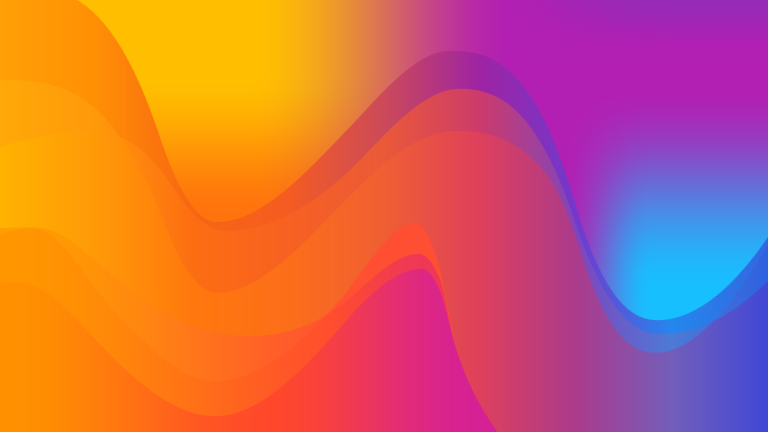
A Shadertoy shader for this background:

```glsl
// Overlapping translucent waves flowing from amber through magenta to blue.

// Height of a smooth curve; each knot holds x, height and slope.
float wave(vec3 knots[9], float x) {
    int i = 0;
    for (int j = 1; j < 8; j++) if (x > knots[j].x) i = j;
    vec3 a = knots[i], b = knots[i + 1];
    float w = b.x - a.x;
    float t = clamp((x - a.x) / w, 0.0, 1.0);
    float s = 1.0 - t;
    return mix(a.y, b.y, t * t * (3.0 - 2.0 * t)) + w * t * s * (a.z * s - b.z * t);
}

// Coverage of the area below a curve, with a softened edge.
float below(vec3 knots[9], vec2 p) {
    float d = p.y - wave(knots, p.x);
    return clamp(0.5 - d / max(fwidth(d), 1e-4), 0.0, 1.0);
}

// Nine evenly spaced colours across the canvas width.
vec3 ramp(vec3 stops[9], float x) {
    float t = clamp(x * 0.5, 0.0, 7.999);
    int i = int(t);
    return mix(stops[i], stops[i + 1], fract(t));
}

// Glowing backdrop: yellow, magenta and a blue pool.
vec3 backdrop(vec2 p) {
    vec3 warm = mix(vec3(1.0, 0.45, 0.05), vec3(1.0, 0.75, 0.0), smoothstep(4.4, 7.5, p.y));
    vec3 col = mix(warm, vec3(0.70, 0.12, 0.70), smoothstep(5.2, 10.8, p.x));
    float violet = smoothstep(7.8, 9.2, p.y) * smoothstep(10.0, 14.0, p.x);
    col = mix(col, vec3(0.58, 0.17, 0.72), violet);
    float pool = (1.0 - smoothstep(2.9, 7.3, p.y)) * smoothstep(11.6, 13.6, p.x);
    return mix(col, vec3(0.09, 0.75, 1.0), pool);
}

// Three long waves; the lower two overlap translucently.
vec3 longWaves(vec3 col, vec2 p) {
    float crest = below(vec3[9](
        vec3(0, 9.3, 0), vec3(0.62, 9.25, 0), vec3(3.33, 6.15, -3),
        vec3(4.52, 4.375, 0), vec3(7.19, 6.25, 1.04), vec3(9.38, 7.94, 0),
        vec3(11.98, 4.77, -3.4), vec3(13.69, 2.33, 0), vec3(16, 4.06, 1.45)), p);
    float middle = below(vec3[9](
        vec3(0, 5.94, 0.3), vec3(1.92, 6.27, 0), vec3(3.58, 5.13, -1.5),
        vec3(4.69, 4.19, 0), vec3(7.6, 5.77, 1.05), vec3(9.58, 7.15, 0),
        vec3(11.98, 4.38, -3), vec3(13.75, 2.04, 0), vec3(16, 3.15, 1)), p);
    float deep = below(vec3[9](
        vec3(0, 7.33, 0), vec3(3.44, 4.31, -2.6), vec3(4.52, 2.9, 0),
        vec3(7.08, 4.71, 1.03), vec3(9.48, 6.27, 0), vec3(11.35, 5.42, -1.2),
        vec3(12.12, 3.69, -3.2), vec3(13.65, 1.65, 0), vec3(16, 3.9, 1.7)), p);

    vec3 crestColor = ramp(vec3[9](
        vec3(1, 0.63, 0.02), vec3(1, 0.56, 0.02), vec3(0.97, 0.40, 0.07),
        vec3(0.96, 0.36, 0.13), vec3(0.80, 0.29, 0.35), vec3(0.62, 0.14, 0.64),
        vec3(0.45, 0.22, 0.80), vec3(0.14, 0.53, 0.93), vec3(0.20, 0.40, 0.88)), p.x);
    vec3 singleColor = ramp(vec3[9](
        vec3(1, 0.66, 0.03), vec3(1, 0.60, 0.04), vec3(0.99, 0.43, 0.07),
        vec3(0.97, 0.38, 0.13), vec3(0.92, 0.35, 0.22), vec3(0.80, 0.23, 0.42),
        vec3(0.50, 0.27, 0.74), vec3(0.30, 0.48, 0.84), vec3(0.18, 0.38, 0.88)), p.x);
    vec3 bodyColor = ramp(vec3[9](
        vec3(1, 0.70, 0), vec3(1, 0.60, 0.03), vec3(1, 0.47, 0.05),
        vec3(0.99, 0.43, 0.10), vec3(0.94, 0.37, 0.20), vec3(0.87, 0.25, 0.36),
        vec3(0.67, 0.23, 0.55), vec3(0.45, 0.37, 0.73), vec3(0.25, 0.28, 0.84)), p.x);

    col = mix(col, crestColor, crest);
    col = mix(col, singleColor, max(middle, deep));
    return mix(col, bodyColor, middle * deep);
}

// Three short waves rising to a pink hill at the bottom.
vec3 shortWaves(vec3 col, vec2 p) {
    float band = below(vec3[9](
        vec3(0, 4.1, 0.4), vec3(0.73, 4.27, 0), vec3(2.4, 3.21, -0.85),
        vec3(5.21, 2, 0), vec3(7.29, 2.79, 0.85), vec3(8.71, 3.71, 0),
        vec3(9.17, 3.17, -2.5), vec3(9.48, 1.81, -3.5), vec3(10.42, -0.08, -1.5)), p);
    float veil = below(vec3[9](
        vec3(0, 4.25, 0), vec3(0.83, 4.21, -0.3), vec3(2.5, 2.38, -1),
        vec3(4.48, 1.06, 0), vec3(7.08, 2.75, 1.15), vec3(8.65, 4.35, 0),
        vec3(9.12, 3.54, -3.2), vec3(9.48, 1.81, -3.8), vec3(10.42, -0.08, -1.5)), p);
    float hill = below(vec3[9](
        vec3(0, 3.1, 0), vec3(0.52, 3.1, -0.15), vec3(2.08, 1.83, -1.05),
        vec3(4.48, 0.33, 0), vec3(7.08, 2.17, 1.15), vec3(8.79, 3.4, 0),
        vec3(9.17, 2.92, -2.5), vec3(9.48, 1.81, -3.2), vec3(10.42, -0.08, -1.5)), p);

    vec3 orange = mix(vec3(1, 0.62, 0), vec3(1, 0.31, 0.20), smoothstep(0.0, 8.0, p.x));
    vec3 coral = mix(orange * vec3(1, 0.95, 0.9), vec3(0.92, 0.20, 0.38),
                     0.8 * smoothstep(6.5, 9.0, p.x));
    vec3 pink = mix(vec3(1, 0.57, 0), vec3(1, 0.28, 0.17), smoothstep(0.0, 6.0, p.x));
    pink = mix(pink, vec3(0.84, 0.13, 0.58), smoothstep(5.5, 10.0, p.x));

    col = mix(col, orange, max(band, veil));
    col = mix(col, coral, band * veil);
    return mix(col, pink, hill);
}

void mainImage(out vec4 fragColor, in vec2 fragCoord) {
    // The canvas spans 16 by 9 units.
    vec2 p = fragCoord / iResolution.xy * vec2(16, 9);
    fragColor = vec4(shortWaves(longWaves(backdrop(p), p), p), 1.0);
}
```
